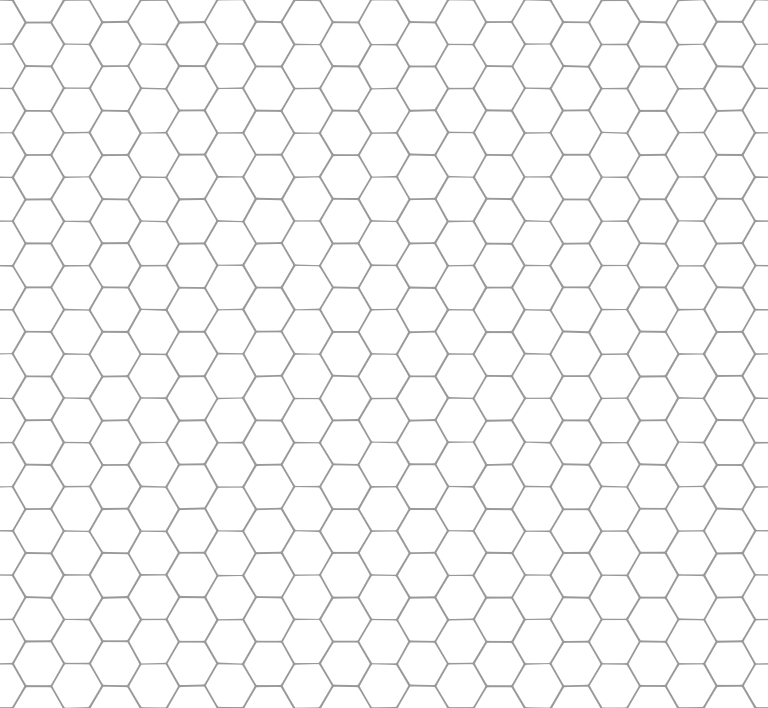
A Shadertoy shader for this pattern:

```glsl
// Hand-inked honeycomb of thin grey hexagon outlines on white, 10 by 16 repeats, seamless.

// Two random values per lattice id; the id wraps at the canvas borders.
vec2 hash(vec2 id, float salt) {
    vec3 h = fract(vec3(mod(id, vec2(20.0, 32.0)), salt + 3.7).xyx * vec3(0.1031, 0.1030, 0.0973) + salt * 0.317);
    h += dot(h, h.yzx + 33.33);
    return fract((h.xx + h.yz) * h.zy);
}

// Hexagon centre with side length 1, from its half-step id.
vec2 hexCentre(vec2 id) {
    return id * vec2(1.5, 0.5 * sqrt(3.0));
}

// Right (side = 1) or left (side = -1) corner of a hexagon, slightly displaced.
vec2 corner(vec2 id, float side) {
    return hexCentre(id) + vec2(side, 0.0) + (hash(id, 2.0 + side) - 0.5) * vec2(0.02, 0.035);
}

// Signed distance to a stroke that swells at its ends and tapers along its length.
float stroke(vec2 p, vec2 a, vec2 b, float halfWidth, float taper) {
    vec2 ab = b - a;
    float t = clamp(dot(p - a, ab) / dot(ab, ab), 0.0, 1.0);
    float swell = 0.012 * pow(abs(2.0 * t - 1.0), 8.0);
    return length(p - a - ab * t) - halfWidth - swell - taper * (t - 0.5);
}

void mainImage(out vec4 fragColor, in vec2 fragCoord) {
    vec2 p = fragCoord / iResolution.xy * vec2(30.0, 16.0 * sqrt(3.0));
    vec2 base = floor(p / hexCentre(vec2(1.0)));
    float d = 1.0;

    // Each right corner owns three edges, leading to the nearest left corners.
    for (int i = -1; i <= 0; i++)
    for (int j = -1; j <= 2; j++) {
        vec2 id = base + vec2(i, j);
        if (mod(id.x + id.y, 2.0) < 0.5) continue;
        vec2 a = corner(id, 1.0);
        for (float k = -1.0; k <= 1.0; k++) {
            vec2 b = corner(id + vec2(2.0 - abs(k), k), -1.0);
            vec2 rnd = hash(id, 6.0 + k);
            // Level edges of every other column are finer and more uneven.
            bool fine = k == 0.0 && mod(id.x, 2.0) > 0.5;
            float halfWidth = (fine ? 0.024 : 0.034) + 0.006 * rnd.x;
            float taper = (rnd.y - 0.5) * (fine ? 0.03 : 0.008);
            d = min(d, stroke(p, a, b, halfWidth, taper));
        }
    }

    // Ink over white with a one-pixel soft edge.
    float ink = clamp(0.5 - d * iResolution.x / 30.0, 0.0, 1.0);
    fragColor = vec4(mix(vec3(1.0), vec3(0.6), ink), 1.0);
}
```
